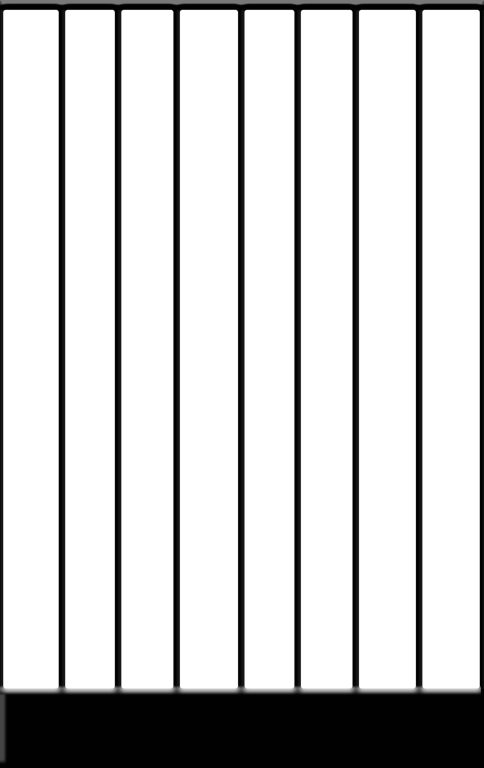
Write a Shadertoy shader that draws this pattern.

```glsl
// Eight tall white keys of uneven width with black gaps, a bevelled rail above and a black slab below.

const int KEY_COUNT = 8;
// Gap centres, as fractions of the canvas width
const float GAP_X[9] = float[9](0.0, 0.128, 0.244, 0.365, 0.4985, 0.615, 0.735, 0.866, 0.998);

// Lengths below are fractions of the canvas height
const float GAP_HALF = 0.0042;
const float KEY_BOTTOM = 0.1035;
const float KEY_TOP = 0.9872;
const float CORNER_RADIUS = 0.0035;
const float LIP_DEPTH = 0.0095;
const float RAIL_HEIGHT = 0.0062;
const float RAIL_BOW = 0.0013;
const float SIDE_WIDTH = 0.0100;
const float SIDE_BOTTOM = 0.0080;
const float EDGE_BLUR = 0.0010;

const vec3 WHITE = vec3(1.0);
const vec3 INK = vec3(0.005);
const vec3 GAP_SHEEN = vec3(0.075, 0.085, 0.08);
const vec3 LIP_LIGHT = vec3(0.80);
const vec3 LIP_DARK = vec3(0.24);
const vec3 RAIL_GREY = vec3(0.47);
const vec3 SIDE_GREY = vec3(0.27);

float roundedBox(vec2 p, vec2 halfSize, float radius) {
    vec2 q = abs(p) - halfSize + radius;
    return length(max(q, 0.0)) + min(max(q.x, q.y), 0.0) - radius;
}

// 1 inside a shape, 0 outside, blurred across its edge
float coverage(float dist, float blur) {
    return 1.0 - smoothstep(-blur, blur, dist);
}

void mainImage(out vec4 fragColor, in vec2 fragCoord) {
    vec2 p = fragCoord / iResolution.y;
    float width = iResolution.x / iResolution.y;
    float blur = max(EDGE_BLUR, 0.6 / iResolution.y);

    // Nearest key face and signed offset from the nearest gap
    float keyDist = 1.0;
    float gapOffset = p.x - GAP_X[0] * width;
    for (int i = 0; i < KEY_COUNT; i++) {
        float left = GAP_X[i] * width + GAP_HALF;
        float right = GAP_X[i + 1] * width - GAP_HALF;
        vec2 centre = 0.5 * vec2(left + right, KEY_BOTTOM + KEY_TOP);
        vec2 halfSize = 0.5 * vec2(right - left, KEY_TOP - KEY_BOTTOM);
        keyDist = min(keyDist, roundedBox(p - centre, halfSize, CORNER_RADIUS));

        float offset = p.x - GAP_X[i + 1] * width;
        if (abs(offset) < abs(gapOffset)) gapOffset = offset;
    }
    float nearGap = exp(-pow(gapOffset / (1.3 * GAP_HALF), 2.0));

    // Gaps, with a faint sheen right of centre
    vec3 color = INK;
    float inKeys = step(KEY_BOTTOM, p.y) * step(p.y, KEY_TOP);
    float sheen = smoothstep(-0.5, 0.5, gapOffset / GAP_HALF);
    color = mix(color, GAP_SHEEN, inKeys * sheen);

    // Bevelled lip under the keys, darker below each gap
    float drop = (KEY_BOTTOM - p.y) / LIP_DEPTH;
    float lip = smoothstep(-0.5, 0.0, drop) * (1.0 - smoothstep(0.45, 1.0, drop));
    lip *= coverage(p.x - width + 0.004, blur);
    vec3 lipColor = mix(LIP_LIGHT, LIP_DARK, smoothstep(0.0, 0.9, drop));
    color = mix(color, lipColor * (1.0 - 0.55 * nearGap), lip);

    // Lit left side of the slab
    float side = 1.0 - smoothstep(0.35 * SIDE_WIDTH, SIDE_WIDTH, p.x);
    side *= smoothstep(SIDE_BOTTOM - 0.004, SIDE_BOTTOM + 0.004, p.y);
    side *= 1.0 - smoothstep(KEY_BOTTOM - LIP_DEPTH, KEY_BOTTOM - 0.5 * LIP_DEPTH, p.y);
    color = mix(color, SIDE_GREY, side);

    // Grey rail along the top, bowed over the gaps and mitred at both ends
    float depth = 1.0 - p.y;
    float rail = coverage(depth - RAIL_HEIGHT + RAIL_BOW * (1.0 - nearGap), 1.5 * blur);
    float mitre = smoothstep(-blur, blur, min(p.x, width - p.x) - 0.6 * depth);
    color = mix(color, RAIL_GREY * mix(0.6, 1.0, mitre), rail);

    // White key faces
    color = mix(color, WHITE, coverage(keyDist, blur));

    fragColor = vec4(color, 1.0);
}
```
